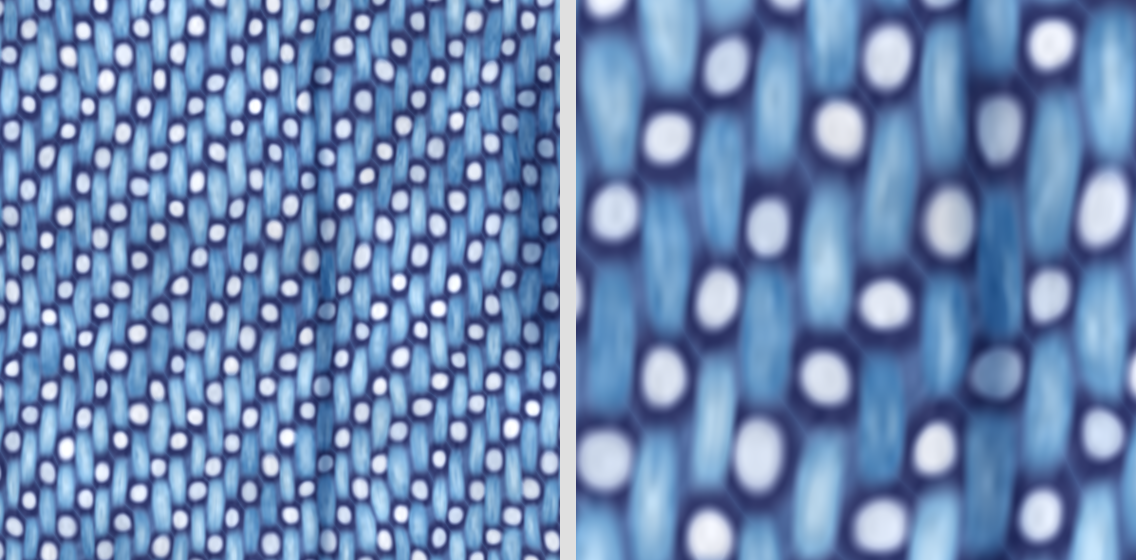
Left, the full canvas; right, a detail of the centre.
Write a WebGL 2 fragment shader that draws this texture.

```glsl
#version 300 es
precision highp float;
// Soft washed-denim twill: long blue warp floats and pale weft dots on a rising diagonal.

uniform vec2 u_resolution;
out vec4 fragColor;

const vec2 THREADS = vec2(30.2, 21.63);   // warp columns and weft rows across the canvas
const float TWILL = 3.0;                  // rows in one weave repeat
const vec2 FLOAT_SIZE = vec2(0.49, 1.04); // half extents in thread units
const vec2 DOT_SIZE = vec2(0.51, 0.43);

const vec3 NAVY = vec3(0.19, 0.22, 0.42);
const vec3 GROUND = vec3(0.32, 0.43, 0.64);
const vec3 DEEP_BLUE = vec3(0.22, 0.46, 0.70);
const vec3 SKY = vec3(0.53, 0.73, 0.88);
const vec3 PALE = vec3(0.76, 0.87, 0.95);
const vec3 LAVENDER = vec3(0.59, 0.64, 0.81);
const vec3 WHITE = vec3(0.95, 0.96, 0.99);

float hash(vec2 p) {
  return fract(sin(dot(p, vec2(127.1, 311.7))) * 43758.5453);
}

float noise(vec2 p) {
  vec2 i = floor(p);
  vec2 f = fract(p);
  f = f * f * (3.0 - 2.0 * f);
  float low = mix(hash(i), hash(i + vec2(1.0, 0.0)), f.x);
  float high = mix(hash(i + vec2(0.0, 1.0)), hash(i + vec2(1.0, 1.0)), f.x);
  return mix(low, high, f.y);
}

// Signed random offset for one cell
vec2 jitter(vec2 cell, float amount) {
  return (vec2(hash(cell + 3.7), hash(cell + 8.3)) - 0.5) * amount;
}

// Rounded-box radius: 0 at the centre, 1 on the rim
float roundRadius(vec2 d, vec2 size, float power) {
  vec2 q = pow(abs(d / size) + 1e-4, vec2(power));
  return pow(q.x + q.y, 1.0 / power);
}

float softMask(float radius) {
  return 1.0 - smoothstep(0.64, 1.14, radius);
}

// Canvas position to thread units, slightly tilted and uneven
vec2 weaveCoords(vec2 uv) {
  vec2 t = uv * THREADS - vec2(0.08, 0.10 + 0.39 * (uv.x - 0.35));
  vec2 wobble = vec2(noise(uv * vec2(9.0, 6.0)), noise(uv * 8.0 + 17.0)) - 0.5;
  vec2 ripple = vec2(noise(t * 0.9 + 31.0), noise(t * 0.9 + 57.0)) - 0.5;
  return t + 0.42 * wobble + 0.22 * ripple;
}

// Worn dark creases running along the warp
float creaseAmount(vec2 uv) {
  float bend = 0.02 * (noise(vec2(uv.y * 5.0, 4.0)) - 0.5);
  float middle = exp(-pow((uv.x - 0.575 - bend) / 0.016, 2.0));
  float side = exp(-pow((uv.x - 0.96 - bend) / 0.045, 2.0));
  side *= smoothstep(0.25, 0.42, uv.y) * (1.0 - smoothstep(0.78, 0.98, uv.y));
  return max(middle * (0.45 + 0.55 * noise(vec2(2.0, uv.y * 9.0))), 0.8 * side);
}

vec3 floatColour(vec2 d, float radius, vec2 cell, float fade) {
  float tone = hash(cell + 21.0) * 0.55 + 0.45 * fade;
  float streak = noise(vec2(d.x * 5.0, d.y * 1.7) + cell * 7.0);
  float light = 1.0 - smoothstep(0.1, 1.0, radius);
  vec3 body = mix(DEEP_BLUE, SKY, clamp(0.15 + 0.75 * tone + 0.3 * (streak - 0.5), 0.0, 1.0));
  body = mix(body, PALE, light * clamp(tone * 1.1 + streak * 0.5 - 0.2, 0.0, 0.9));
  return mix(body, LAVENDER, 0.45 * smoothstep(0.65, 1.05, radius) * hash(cell + 5.0));
}

vec3 dotColour(float radius, vec2 cell, float crease) {
  float shine = mix(0.55, 1.0, hash(cell + 13.0)) * (1.0 - 0.45 * crease);
  vec3 core = mix(mix(SKY, LAVENDER, 0.5), WHITE, shine);
  return mix(core, LAVENDER, smoothstep(0.4, 1.05, radius));
}

vec3 weave(vec2 t, float fade, float crease) {
  vec3 total = vec3(0.0);
  float weight = 0.0;
  float shadow = 0.0;
  for (int i = -1; i <= 1; i++) {
    float column = floor(t.x) + float(i);
    float start = floor((t.y - column - 1.0) / TWILL);
    for (int j = -1; j <= 1; j++) {
      vec2 cell = vec2(column, start + float(j));
      vec2 centre = vec2(column + 0.5, column + 1.5 + TWILL * cell.y);

      // Weft dot with a dark hollow around it
      vec2 d = t - centre - jitter(cell, 0.16);
      float dotRadius = roundRadius(d, DOT_SIZE * mix(0.86, 1.08, hash(cell + 41.0)), 2.2);
      float dotMask = softMask(dotRadius);
      shadow = max(shadow, 1.0 - smoothstep(0.7, 1.2, length(d / vec2(0.78, 0.75))));

      // Warp float between two dots, with its own lean
      vec2 f = t - centre - vec2(0.0, 0.5 * TWILL) - jitter(cell + 60.0, 0.14);
      f.x -= f.y * 0.2 * (hash(cell + 71.0) - 0.5);
      float floatRadius = roundRadius(f, FLOAT_SIZE * mix(0.88, 1.08, hash(cell + 83.0)), 2.8);
      float floatMask = softMask(floatRadius);

      total += dotMask * dotColour(dotRadius, cell, crease);
      total += floatMask * floatColour(f, floatRadius, cell, fade);
      weight += dotMask + floatMask;
    }
  }
  vec3 ground = mix(GROUND, NAVY, shadow);
  return mix(ground, total / max(weight, 1e-3), min(weight, 1.0));
}

void main() {
  vec2 uv = gl_FragCoord.xy / u_resolution;
  vec2 t = weaveCoords(uv);
  float crease = creaseAmount(uv);
  float fade = clamp(0.6 * noise(uv * 7.0 + 5.0) + 0.5 * noise(uv * 15.0) - 0.6 * crease, 0.0, 1.0);

  // Wash, crease shading and fine fibre grain
  vec3 colour = weave(t, fade, crease);
  colour *= mix(vec3(1.0), vec3(0.58, 0.70, 0.82), crease);
  colour *= 0.90 + 0.16 * fade;
  colour += 0.07 * (noise(t * vec2(5.0, 4.0)) - 0.5);
  fragColor = vec4(clamp(colour, 0.0, 1.0), 1.0);
}
```
